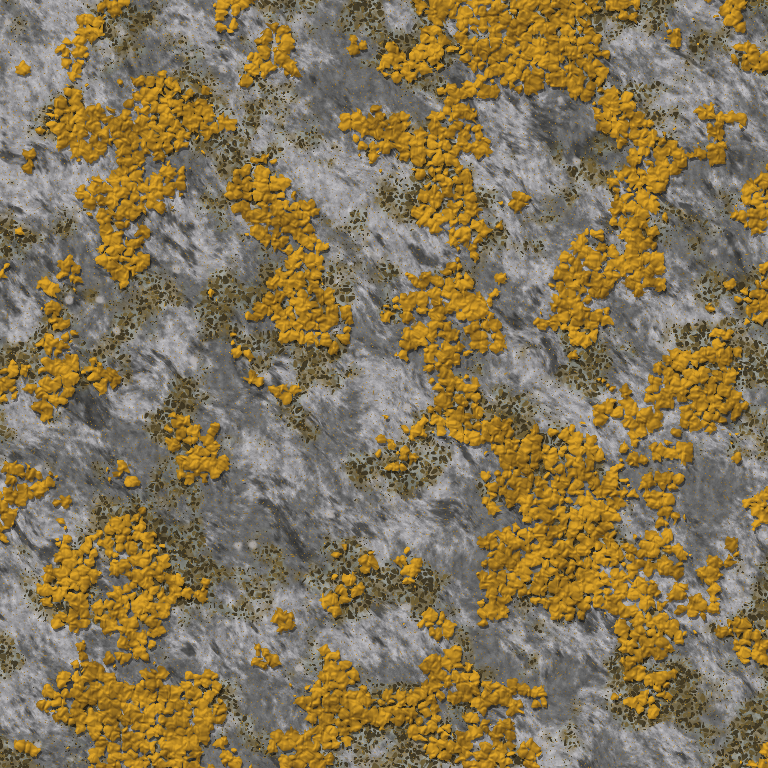
A three.js fragment shader for this texture:

```glsl
// Golden crusty lichen on weathered grey stone, with dark olive speckled growth.
// Stone is streaked layered noise; lichen is domed cellular lobes and granules,
// grown where a patch field is high and shaded by their slope towards the light.
varying vec2 vUv;

const vec3 STONE_LIGHT = vec3(0.62, 0.615, 0.625);
const vec3 STONE_MID = vec3(0.41, 0.41, 0.41);
const vec3 STONE_DARK = vec3(0.21, 0.21, 0.205);
const vec3 STONE_PALE_GREEN = vec3(0.56, 0.58, 0.52);
const vec3 GOLD = vec3(0.82, 0.61, 0.16);
const vec3 GOLD_SHADE = vec3(0.27, 0.19, 0.08);
const vec3 OLIVE = vec3(0.46, 0.39, 0.21);
const vec3 SPECK_DARK = vec3(0.18, 0.155, 0.10);
const vec3 CHALK = vec3(0.72, 0.70, 0.69);

const float PATCH_FREQ = 12.0;      // lichen patches across the canvas
const float PATCH_LEVEL = 0.553;    // higher means less lichen
const float LOBE_FREQ = 88.0;
const float GRANULE_FREQ = 165.0;
const float SPECK_FREQ = 165.0;
const float SPECK_LEVEL = 0.54;     // higher means fewer specks
const float WARP = 0.006;           // raggedness of the grains
const vec2 LIGHT_STEP = vec2(-0.0012, 0.0024);

float hash(vec2 p) {
  vec3 q = fract(vec3(p.xyx) * vec3(0.1031, 0.1030, 0.0973));
  q += dot(q, q.yzx + 33.33);
  return fract((q.x + q.y) * q.z);
}

float noise(vec2 p) {
  vec2 i = floor(p), f = fract(p);
  f = f * f * (3.0 - 2.0 * f);
  return mix(mix(hash(i), hash(i + vec2(1.0, 0.0)), f.x),
             mix(hash(i + vec2(0.0, 1.0)), hash(i + 1.0), f.x), f.y);
}

float layeredNoise(vec2 p) {
  float sum = 0.0, amp = 0.5, total = 0.0;
  for (int k = 0; k < 4; k++) {
    sum += amp * noise(p);
    total += amp;
    p = mat2(1.6, 1.2, -1.2, 1.6) * p + 17.3;
    amp *= 0.66;
  }
  return sum / total;
}

float lichenField(vec2 p) { return layeredNoise(p * PATCH_FREQ + 41.0); }

float speckField(vec2 p) {
  return 0.75 * layeredNoise(p * 13.0 + 113.0) + 0.25 * lichenField(p);
}

vec2 ragged(vec2 p) {
  return p + WARP * (vec2(noise(p * 130.0 + 3.0), noise(p * 130.0 + 77.0)) - 0.5);
}

// Domes on jittered cells: x is height, y a random tone.
// kind 0 grows lichen lobes, 1 specks, 2 grains everywhere.
vec2 domes(vec2 p, float freq, int kind) {
  vec2 q = p * freq, best = vec2(0.0);
  for (int y = -1; y <= 1; y++) {
    for (int x = -1; x <= 1; x++) {
      vec2 corner = floor(q) + vec2(float(x), float(y));
      vec2 cell = corner + float(kind) * 211.0 + 300.0;
      vec2 jitter = vec2(hash(cell), hash(cell + 71.7));
      vec2 centre = corner + 0.1 + 0.8 * jitter;
      float radius = mix(0.5, 1.05, hash(cell + 29.3));
      if (kind == 0) radius *= smoothstep(-0.01, 0.02, lichenField(centre / freq) - PATCH_LEVEL);
      if (kind == 1) radius *= smoothstep(-0.06, 0.09, speckField(centre / freq) - SPECK_LEVEL);
      float height = 1.0 - length(q - centre) / max(radius, 0.001);
      if (height > best.x) best = vec2(height, jitter.x);
    }
  }
  return best;
}

float lichenHeight(vec2 p) {
  p = ragged(p);
  float granule = domes(p, GRANULE_FREQ, 2).x;
  return domes(p, LOBE_FREQ, 0).x + 0.45 * (granule - 0.5);
}

vec3 stone(vec2 p) {
  // Streaks fall from upper left to lower right.
  vec2 along = vec2(p.x - p.y, p.x + p.y) * 0.707;
  along.y += 0.02 * noise(p * 20.0);
  float broad = layeredNoise(p * 11.0 + 5.0);
  float streak = layeredNoise(along * vec2(14.0, 32.0) + 60.0);
  float crack = layeredNoise(along * vec2(34.0, 85.0) + 90.0);
  float grain = layeredNoise(along * vec2(120.0, 170.0) + 7.0) - 0.5;
  float scratch = noise(p * vec2(230.0, 26.0)) - 0.5;
  float level = 0.4 * broad + 0.4 * streak + 0.2 * crack;
  vec3 color = mix(STONE_MID, STONE_LIGHT, smoothstep(0.42, 0.57, level + 0.12 * grain));
  float dark = 0.55 * crack + 0.45 * layeredNoise(along * vec2(11.0, 20.0) + 33.0);
  color = mix(color, STONE_DARK, 0.8 * smoothstep(0.53, 0.68, dark));
  return color * (1.0 + 0.65 * grain + 0.10 * scratch);
}

void main() {
  vec2 p = vUv;
  vec3 color = stone(p);

  // Olive stain and dark specks on paler crust
  float zone = smoothstep(-0.05, 0.06, speckField(p) - SPECK_LEVEL);
  float crust = layeredNoise(p * 90.0 + 8.0);
  color = mix(color, mix(OLIVE, STONE_PALE_GREEN, smoothstep(0.4, 0.62, crust)), 0.6 * zone);
  vec2 speck = domes(ragged(p), SPECK_FREQ, 1);
  vec3 speckColor = mix(SPECK_DARK, OLIVE, 0.8 * smoothstep(0.4, 1.0, speck.y) + 0.2 * speck.x);
  color = mix(color, speckColor, 0.9 * smoothstep(0.28, 0.55, speck.x));

  // Rare chalky dots
  vec2 dotCell = floor(p * 50.0);
  float dotDistance = length(fract(p * 50.0) - 0.5) + 0.4 * (crust - 0.5);
  float chalk = step(0.988, hash(dotCell + 500.0)) * (1.0 - smoothstep(0.12, 0.34, dotDistance));
  color = mix(color, CHALK, 0.8 * chalk);

  // Raised lichen with a cast shadow
  float height = lichenHeight(p);
  float lit = lichenHeight(p + LIGHT_STEP);
  float shadow = smoothstep(0.14, 0.40, lichenHeight(p + 1.6 * LIGHT_STEP));
  color *= 1.0 - 0.45 * shadow;
  float tone = 0.50 + 0.35 * height + 0.60 * (height - lit) + 0.5 * (noise(p * 60.0) - 0.5);
  vec3 lichen = mix(GOLD_SHADE, GOLD, clamp(tone, 0.0, 1.08));
  color = mix(color, lichen, smoothstep(0.12, 0.24, height));

  gl_FragColor = vec4(color, 1.0);
}
```
